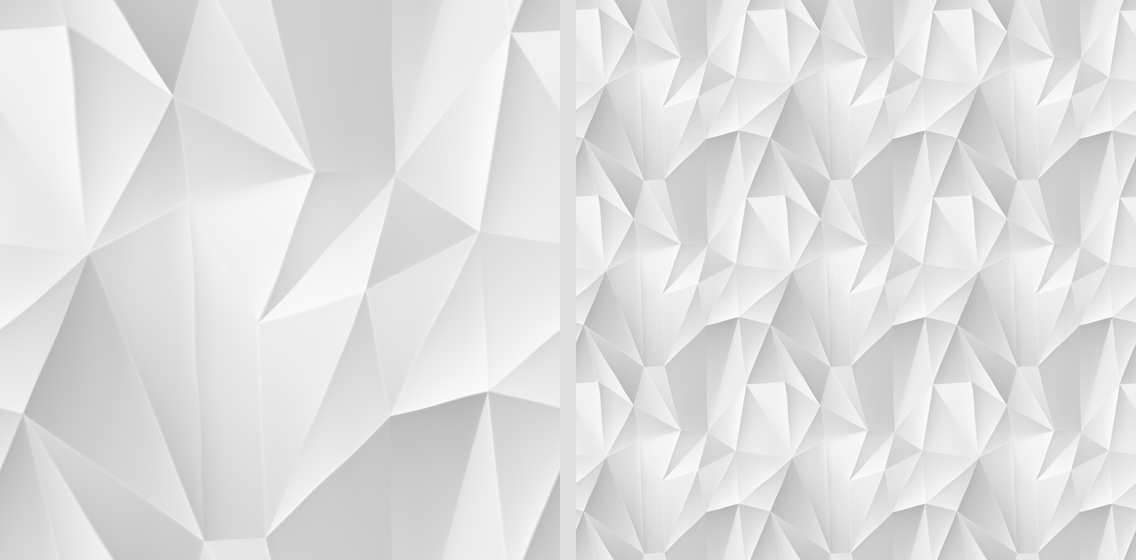
Left: one tile. Right: repeated 3 by 3.
Give the GLSL for this background, as a Shadertoy shader.

```glsl
// Pale crumpled-paper facets: a wrapping jittered grid is split into triangles
// and convex quads. Each facet has a soft tone gradient, and each shared edge
// glows on the side facing the light and casts a soft shadow on the other.

#define CELLS vec2(5.0, 3.0)        // grid cells per canvas side
#define JITTER 0.86                 // vertex scatter, below 1 cell
#define SEED 3.7
#define MERGE 0.4                   // share of convex cells left unsplit
#define TONE_RANGE vec2(0.762, 0.958)
#define SLOPE 0.27                  // tone gradient inside a facet
#define GLOW 0.12
#define SHADOW 0.17
#define LINE 0.02                   // thin pale crease
#define SOFTNESS vec2(0.0010, 0.0075)
#define LIGHT vec2(0.85, -0.53)

float hash(vec2 p) {
    return fract(sin(dot(p, vec2(127.1, 311.7)) + SEED) * 43758.5453);
}

// Wraps whole numbers; the half step keeps rounding away from the jump
vec2 wrap(vec2 id, vec2 period) { return floor(mod(id + 0.5, period)); }

// Value noise that wraps after the given whole number of cells
float noise(vec2 uv, vec2 period) {
    vec2 p = uv * period, i = floor(p), f = fract(p);
    f = f * f * (3.0 - 2.0 * f);
    vec2 lo = wrap(i, period), hi = wrap(i + 1.0, period);
    return mix(mix(hash(lo), hash(vec2(hi.x, lo.y)), f.x),
               mix(hash(vec2(lo.x, hi.y)), hash(hi), f.x), f.y);
}

// Canvas position of a grid vertex
vec2 vertex(vec2 id) {
    vec2 w = wrap(id, CELLS);
    vec2 offset = vec2(hash(w + 11.3), hash(w + 47.9)) - 0.5;
    return (id + JITTER * offset) / CELLS;
}

float cross2(vec2 a, vec2 b) { return a.x * b.y - a.y * b.x; }

float turn(vec2 a, vec2 b, vec2 c) { return cross2(b - a, c - a); }

// Returns (tone * coverage, coverage); a repeated corner makes a triangle
vec2 facet(vec2 p, vec2 a, vec2 b, vec2 c, vec2 d, float index, float brush) {
    vec2 ids[4] = vec2[4](a, b, c, d);
    vec2 sum = a + b + c + d;

    // Evenly shared base tones with a linear gradient
    float rank = fract(index * 0.32624 + 0.1);
    float angle = 6.2832 * hash(wrap(sum, 4.0 * CELLS) + 5.1);
    float tone = mix(TONE_RANGE.x, TONE_RANGE.y, pow(rank, 0.45));
    tone += SLOPE * dot(p - sum / (4.0 * CELLS), vec2(cos(angle), sin(angle)));

    float coverage = 1.0;
    for (int i = 0; i < 4; i++) {
        vec2 idA = ids[i], idB = ids[(i + 1) % 4];
        if (idA == idB) continue;
        vec2 start = vertex(idA);
        vec2 dir = normalize(vertex(idB) - start);
        float dist = cross2(dir, p - start);

        // Both neighbours derive the same edge character from its midpoint
        vec2 edge = wrap(idA + idB, 2.0 * CELLS);
        float strength = pow(hash(edge + 71.3), 1.5);
        float soft = max(mix(SOFTNESS.x, SOFTNESS.y, strength * brush),
                         0.8 / iResolution.y);
        coverage *= smoothstep(-soft, soft, dist);
        if (coverage <= 0.0) return vec2(0.0);

        // Light rim or contact shadow
        dist = max(dist, 0.0);
        float width = mix(0.03, 0.11, hash(edge + 31.1));
        float falloff = 0.75 * exp(-dist / width) + 0.25 * exp(-dist / 0.012);
        float facing = dot(vec2(dir.y, -dir.x), LIGHT);
        float amount = facing > 0.0 ? GLOW : SHADOW;
        tone += amount * facing * strength * falloff * (0.5 + 0.7 * brush);

        // Fine crease
        float crease = step(0.45, hash(edge + 13.9));
        tone += LINE * crease * exp(-dist * dist / 0.000012);
    }
    return vec2(tone, 1.0) * coverage;
}

void mainImage(out vec4 fragColor, in vec2 fragCoord) {
    vec2 uv = fragCoord / iResolution.xy;
    float brush = noise(uv, vec2(7.0));

    // Slightly hand-drawn edges; the half cell keeps vertices off the border
    vec2 p = uv + 0.5 / CELLS + 0.007 * (vec2(noise(uv, vec2(8.0)),
                                noise(uv + 0.37, vec2(9.0))) - 0.5);
    vec2 cell = floor(p * CELLS);
    vec2 total = vec2(0.0);
    for (int y = -1; y <= 1; y++)
    for (int x = -1; x <= 1; x++) {
        vec2 a = cell + vec2(x, y);
        vec2 b = a + vec2(1, 0), c = a + vec2(1, 1), d = a + vec2(0, 1);
        vec2 va = vertex(a), vb = vertex(b), vc = vertex(c), vd = vertex(d);
        vec2 home = wrap(a, CELLS);
        float n = 2.0 * (home.x + CELLS.x * home.y);

        // Pick the diagonal that avoids slivers, or none
        float splitAC = min(turn(va, vb, vc), turn(va, vc, vd));
        float splitBD = min(turn(va, vb, vd), turn(vb, vc, vd));
        bool convex = min(splitAC, splitBD) * CELLS.x * CELLS.y > 0.2;
        if (convex && hash(home + 91.7) < MERGE)
            total += facet(p, a, b, c, d, n, brush);
        else if (splitAC > splitBD)
            total += facet(p, a, b, c, c, n, brush)
                   + facet(p, a, c, d, d, n + 1.0, brush);
        else
            total += facet(p, a, b, d, d, n, brush)
                   + facet(p, b, c, d, d, n + 1.0, brush);
    }
    float tone = total.x / max(total.y, 1e-5);

    // Faint painted streaks, then a soft shoulder near white
    tone += 0.012 * (noise(uv, vec2(24.0, 5.0)) - 0.5) + 0.012 * (brush - 0.5);
    tone = min(tone, 0.95) + 0.04 * (1.0 - exp(-max(tone - 0.95, 0.0) / 0.04));
    fragColor = vec4(vec3(max(tone, 0.68)), 1.0);
}
```
